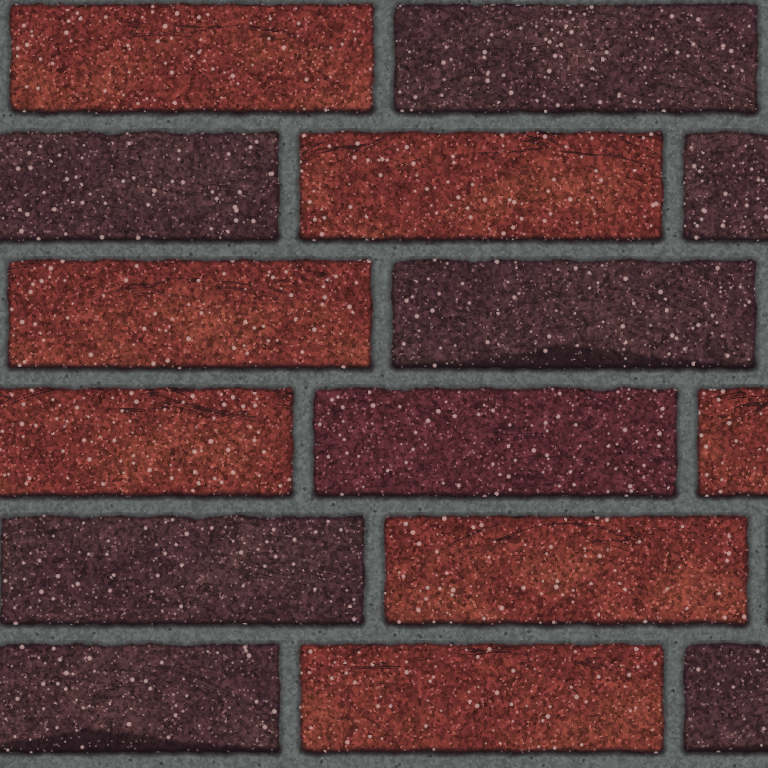
Reproduce this texture procedurally as a WebGL 2 fragment shader.

```glsl
#version 300 es
precision highp float;

uniform vec2 u_resolution;
out vec4 fragColor;

// Layout, in canvas units
const vec2 GRID = vec2(2.0, 6.0);
const vec2 BRICK_HALF = vec2(0.2365, 0.0705);
const float CORNER = 0.007;
const float CENTER_FROM_TOP = 0.455;
const float ROW_SHIFT[6] = float[6](0.0, -0.247, -0.005, -0.21, -0.025, -0.245);
const float RED_COLUMN[6] = float[6](0.0, 1.0, 0.0, 0.0, 1.0, 1.0);
const float PLUM_ROW = 3.0;

// Surface
const float EDGE_WOBBLE = 0.0022;
const float CHIP_DEPTH = 0.004;
const float SPECK_GRID = 96.0;
const float GRIT_GRID = 150.0;
const float GRAIN_GRID = 270.0;
const float SPECK_SHARE = 0.13;

// Colours
const vec3 MORTAR = vec3(0.375, 0.39, 0.385);
const vec3 RED = vec3(0.42, 0.185, 0.17);
const vec3 RED_WARM = vec3(0.48, 0.235, 0.195);
const vec3 DARK = vec3(0.265, 0.17, 0.19);
const vec3 DARK_WARM = vec3(0.30, 0.20, 0.205);
const vec3 PLUM = vec3(0.33, 0.165, 0.185);
const vec3 SHADOW = vec3(0.10, 0.07, 0.085);
const vec3 SPECK = vec3(0.78, 0.66, 0.64);

float hash(vec2 p) {
  vec3 q = fract(p.xyx * vec3(0.1031, 0.1030, 0.0973));
  q += dot(q, q.yzx + 33.33);
  return fract((q.x + q.y) * q.z);
}

// Seamless cellular noise: distance to the nearest point, and its random tone
vec2 cells(vec2 p, float count) {
  p *= count;
  vec2 home = floor(p);
  vec2 nearest = vec2(9.0, 0.0);
  for (int y = -1; y <= 1; y++)
    for (int x = -1; x <= 1; x++) {
      vec2 cell = home + vec2(x, y);
      vec2 id = mod(cell, count);
      vec2 point = cell + vec2(hash(id + 11.0), hash(id + 47.0));
      float dist = distance(p, point);
      if (dist < nearest.x) nearest = vec2(dist, hash(id + 83.0));
    }
  return nearest;
}

// Layered, warped sines, roughly -1 to 1
float waves(vec2 p, float seed) {
  const mat2 TURN = mat2(0.8, 0.6, -0.6, 0.8);
  float sum = 0.0, amp = 0.6;
  for (int i = 0; i < 5; i++) {
    p += 0.6 * sin(p.yx * 1.3 + seed);
    sum += amp * sin(p.x + seed) * cos(p.y - seed);
    p = TURN * p * 1.9;
    amp *= 0.55;
  }
  return sum;
}

float roundedBox(vec2 p, vec2 halfSize, float radius) {
  vec2 q = abs(p) - halfSize + radius;
  return length(max(q, 0.0)) + min(max(q.x, q.y), 0.0) - radius;
}

void main() {
  vec2 uv = gl_FragCoord.xy / u_resolution;
  float soft = max(1.0 / u_resolution.y, 0.0012);

  // Brick address and local position
  float v = (1.0 - uv.y) * GRID.y;
  float row = clamp(floor(v), 0.0, GRID.y - 1.0);
  float u = uv.x * GRID.x - ROW_SHIFT[int(row)];
  float column = mod(floor(u), GRID.x);
  vec2 local = vec2(fract(u) - 0.5, CENTER_FROM_TOP - (v - row)) / GRID;
  float seed = 6.28 * hash(vec2(column, row) + 5.0);
  float isRed = 1.0 - abs(column - RED_COLUMN[int(row)]);
  float isPlum = (1.0 - isRed) * float(row == PLUM_ROW);

  // Outline with worn edges and a chipped top on dark bricks
  float rough = waves(local * 75.0, seed);
  float d = roundedBox(local, BRICK_HALF, CORNER) + EDGE_WOBBLE * rough;
  float chips = max(waves(local * vec2(48.0, 20.0), seed + 2.0), 0.0);
  d += CHIP_DEPTH * (1.0 - isRed) * chips * smoothstep(0.04, 0.07, local.y);
  float brick = 1.0 - smoothstep(-soft, soft, d);

  vec2 grain = cells(uv, GRAIN_GRID);
  vec2 grit = cells(uv, GRIT_GRID);
  vec2 speck = cells(uv, SPECK_GRID);

  // Mortar with grain and a soft contact shadow
  float underside = smoothstep(-0.05, -0.07, local.y);
  vec3 mortar = MORTAR * (1.0 + 0.22 * (grain.y - 0.5) + 0.12 * (grit.y - 0.5));
  mortar *= 1.0 - 0.35 * step(0.975, grit.y) * smoothstep(0.5, 0.2, grit.x);
  float contact = smoothstep(0.008, 0.0, d) * mix(0.4, 0.75, underside);
  mortar = mix(mortar, SHADOW, contact);

  // Fired clay tone
  float patches = smoothstep(-0.5, 0.6, waves(local * vec2(16.0, 24.0), seed + 1.0));
  float warm = patches * smoothstep(0.07, -0.01, local.y);
  vec3 clay = mix(mix(DARK, DARK_WARM, patches), PLUM, isPlum);
  clay = mix(clay, mix(RED, RED_WARM, warm), isRed);
  clay *= 1.0 + 0.5 * (grain.y - 0.5) + 0.3 * (grit.y - 0.5) + 0.1 * rough;

  // Drawn-out cracks, strongest near the top of red bricks
  float bend = local.y + 0.9 * local.x * local.x;
  float streak = abs(waves(vec2(local.x * 13.0, bend * 62.0), seed + 4.0));
  float zone = mix(0.6, smoothstep(0.0, 0.05, local.y), isRed);
  float crack = smoothstep(0.10, 0.0, streak) * zone * smoothstep(0.25, 0.7, patches + 0.2);
  clay = mix(clay, SHADOW, 0.65 * crack);

  // Broken lower ledge on some dark bricks
  float ledge = -0.064 + 0.022 * exp(-pow(local.x * 10.0, 2.0)) + 0.004 * rough;
  float broken = (1.0 - isRed) * float(mod(row, 3.0) == 2.0);
  clay = mix(clay, SHADOW, 0.6 * broken * smoothstep(0.004, -0.003, local.y - ledge));

  // Darkened rim, heavier underneath
  float rim = smoothstep(-mix(0.006, 0.009, underside), 0.0, d);
  clay = mix(clay, SHADOW, rim * mix(0.5, 0.85, underside));

  // Pale mineral specks, large and fine
  float size = mix(0.12, 0.30, fract(speck.y * 57.0));
  float blur = soft * SPECK_GRID;
  float large = step(speck.y, SPECK_SHARE) * smoothstep(size + blur, size - blur, speck.x);
  float fine = step(0.92, grain.y) * smoothstep(0.6, 0.15, grain.x);
  clay = mix(clay, SPECK, max(0.8 * large, 0.35 * fine));

  fragColor = vec4(mix(mortar, clay, brick), 1.0);
}
```
